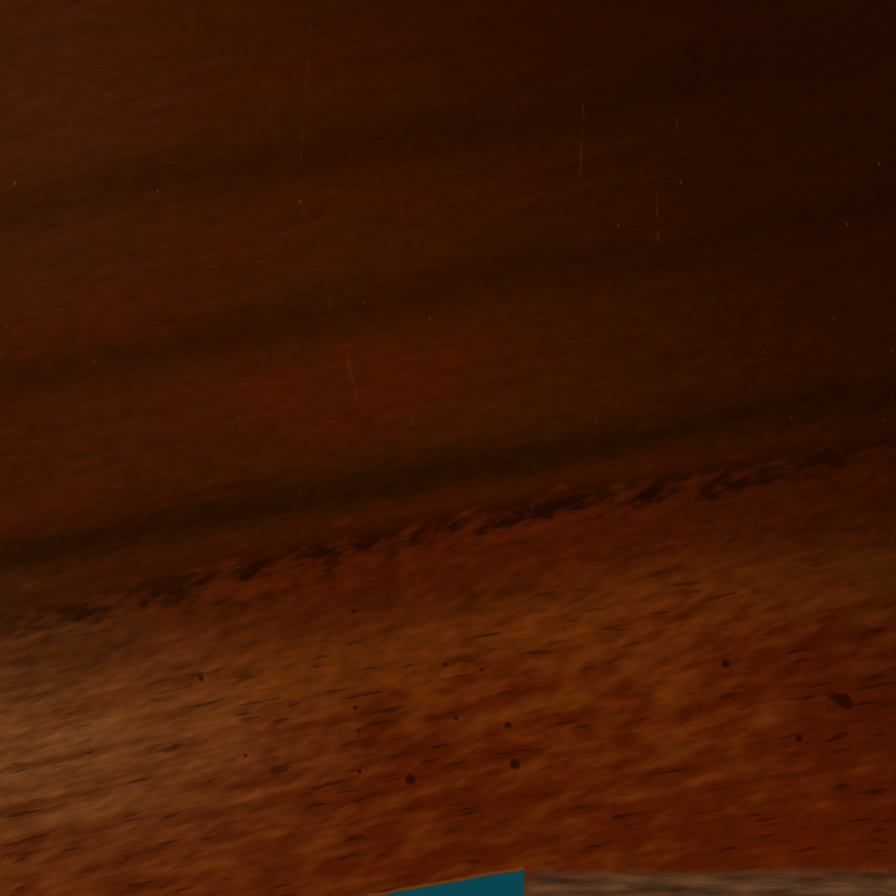
A Shadertoy shader for this texture:

```glsl
const vec3 UMBER = vec3(0.238, 0.088, 0.011);
const vec3 DARK_UMBER = vec3(0.155, 0.045, 0.002);
const vec3 SHADOW = vec3(0.130, 0.052, 0.007);
const vec3 HONEY = vec3(0.365, 0.155, 0.022);
const vec3 RUSSET = vec3(0.310, 0.092, 0.008);
const vec3 HAZE = vec3(0.410, 0.240, 0.110);
const vec3 TEAL = vec3(0.040, 0.270, 0.320);
const vec3 PALE_EDGE = vec3(0.360, 0.245, 0.150);
const float GRAIN_SLOPE = 0.20;
const float GRAIN_BEND = 0.03;
const float FIBRE_CONTRAST = 0.12;
const float FLECK_CONTRAST = 0.24;
const float PORE_CONTRAST = 0.30;
const float SCRATCH_STRENGTH = 0.09;
const vec2 KNOT = vec2(0.94, 0.218);
const int PITS = 14;
const int SCRATCHES = 10;
const int DUST = 30;

float hash(vec2 p) {
    vec3 q = fract(vec3(p.xyx) * 0.1031);
    q += dot(q, q.yzx + 33.33);
    return fract((q.x + q.y) * q.z);
}

vec2 hash2(float n) {
    return vec2(hash(vec2(n, 3.7)), hash(vec2(n, 19.1)));
}

float cornerSlope(vec2 cell, vec2 offset) {
    float angle = 6.2832 * hash(cell);
    return dot(vec2(cos(angle), sin(angle)), offset);
}

float gradientNoise(vec2 p) {
    vec2 i = floor(p), f = p - i;
    vec2 u = f * f * f * (f * (f * 6.0 - 15.0) + 10.0);
    vec2 e = vec2(1.0, 0.0);
    float low = mix(cornerSlope(i, f), cornerSlope(i + e, f - e), u.x);
    float high = mix(cornerSlope(i + e.yx, f - e.yx), cornerSlope(i + 1.0, f - 1.0), u.x);
    return 1.4 * mix(low, high, u.y);
}

float fbm(vec2 p) {
    float sum = 0.0, gain = 0.6;
    for (int i = 0; i < 4; i++) {
        sum += gain * gradientNoise(p);
        p = p * 2.03 + 17.3;
        gain *= 0.5;
    }
    return sum;
}

float band(float v, float centre, float width) {
    float d = (v - centre) / width;
    return exp(-d * d);
}

float segment(vec2 p, vec2 a, vec2 b) {
    vec2 pa = p - a, ba = b - a;
    return length(pa - ba * clamp(dot(pa, ba) / dot(ba, ba), 0.0, 1.0));
}

// Broad bands, red patches, flecks and pores, in coordinates along the grain
vec3 wood(vec2 uv) {
    float bend = GRAIN_BEND * sin(3.1416 * uv.x) * (uv.y - 0.6);
    float v = uv.y - GRAIN_SLOPE * uv.x + bend;
    vec2 g = vec2(uv.x, v);
    vec2 tilted = vec2(uv.x, v - 0.12 * uv.x);
    v += 0.018 * fbm(g * vec2(2.5, 9.0));

    float patches = fbm(g * vec2(3.5, 11.0) + 5.0);
    float fibre = fbm(g * vec2(6.0, 80.0));
    float mottle = fbm(tilted * vec2(18.0, 50.0) + 70.0);
    float fleck = fbm(tilted * vec2(45.0, 105.0) + 40.0);
    float light = 1.0 - smoothstep(0.17, 0.27, v + 0.02 * fibre + 0.02 * mottle);

    vec3 upper = mix(UMBER, RUSSET * 0.85, 0.6 * smoothstep(-0.05, 0.45, patches + 0.4 * mottle));
    float redBelt = band(v, 0.50, 0.05) * band(uv.x, 0.40, 0.22);
    upper = mix(upper, RUSSET * 0.95, redBelt * clamp(0.6 + 1.6 * mottle, 0.0, 1.0));
    float redness = 0.5 * patches + 0.8 * mottle + 0.45 * uv.x - 0.15;
    redness += 0.25 * band(uv.y, 0.09, 0.06) - 0.6 * band(v, 0.19, 0.05);
    vec3 lower = mix(HONEY, RUSSET, smoothstep(-0.30, 0.50, redness));
    vec3 col = mix(upper, lower, light);

    float redSeam = band(v, 0.28, 0.065) * smoothstep(0.0, 0.4, uv.x);
    col = mix(col, RUSSET * 0.93, 0.8 * redSeam);
    col = mix(col, SHADOW, 0.8 * band(v, 0.372, 0.028));
    float seam = band(v + 0.02 * fleck + 0.025 * mottle, 0.310, 0.019);
    col = mix(col, DARK_UMBER * 0.8, seam * clamp(0.6 + 0.9 * mottle + 0.5 * fleck, 0.0, 0.9));
    col = mix(col, SHADOW, 0.45 * band(v, 0.58, 0.028));
    col = mix(col, SHADOW, 0.45 * band(v, 0.765, 0.030));
    float corner = smoothstep(0.9, 1.75, uv.x + 0.9 * uv.y);
    col = mix(col, DARK_UMBER * 0.78, 0.8 * corner);

    float haze = (1.0 - smoothstep(0.0, 0.5, uv.x)) * band(uv.y, 0.16, 0.13);
    col = mix(col, HAZE, clamp(haze * (0.75 + 0.8 * fibre), 0.0, 1.0));
    float sheen = (1.0 - smoothstep(0.0, 0.3, uv.x)) * band(uv.y, 0.84, 0.22);
    col = mix(col, HAZE * 0.85, 0.15 * sheen);

    col *= 1.0 + FIBRE_CONTRAST * fibre * (0.7 + 0.6 * light);
    float zone = 0.55 + 0.45 * band(v, 0.24, 0.20);
    col *= 1.0 - FLECK_CONTRAST * zone * (fleck + 0.5 * mottle);
    float pores = smoothstep(0.28, 0.60, gradientNoise(g * vec2(24.0, 170.0) + 9.0));
    pores *= smoothstep(-0.1, 0.3, mottle + 0.5 * patches);
    return col * (1.0 - PORE_CONTRAST * pores * (0.25 + 0.75 * light));
}

// Worm holes, hairline scratches and dust
vec3 addWear(vec3 col, vec2 uv, float px) {
    vec2 k = uv - KNOT;
    float knot = length(vec2(k.x, 1.4 * (k.y + 0.4 * k.x))) + 0.007 * fbm(uv * 70.0);
    col = mix(col, DARK_UMBER * 0.7, 0.8 * (1.0 - smoothstep(0.008, 0.016, knot)));
    float ragged = 0.001 * gradientNoise(uv * 180.0);
    for (int i = 0; i < PITS; i++) {
        vec2 r = hash2(float(i) + 2.0);
        vec2 d = uv - vec2(0.22 + 0.72 * r.x, 0.12 + 0.21 * r.y);
        float size = 0.0010 + 0.004 * pow(hash(r * 91.0), 4.0);
        float hole = 1.0 - smoothstep(size - px, size + 0.002 + px, length(d) + ragged);
        col = mix(col, DARK_UMBER * 0.7, 0.75 * hole);
    }
    for (int i = 0; i < SCRATCHES; i++) {
        vec2 r = hash2(float(i) + 50.0);
        vec2 a = vec2(0.30 + 0.58 * r.x, 0.55 + 0.35 * r.y);
        float reach = 0.015 + 0.16 * pow(hash(r * 73.0), 4.0);
        float d = segment(uv, a, a + reach * vec2(0.4 * (r.y - 0.6), 1.0));
        float line = 1.0 - smoothstep(0.0, 0.0015 + px, d);
        float worn = smoothstep(-0.4, 0.4, gradientNoise(uv * vec2(9.0, 60.0)));
        col += SCRATCH_STRENGTH * line * worn * (0.3 + 0.5 * r.x) * vec3(1.0, 0.75, 0.45);
    }
    for (int i = 0; i < DUST; i++) {
        vec2 r = hash2(float(i) + 120.0);
        float d = length((uv - vec2(r.x, 0.25 + 0.6 * r.y)) * vec2(1.0, 0.6));
        col += 0.13 * r.y * (1.0 - smoothstep(0.0, 0.0012 + px, d)) * vec3(1.0, 0.8, 0.5);
    }
    return col;
}

// Teal paper corner and worn pale strip along the bottom
vec3 addBottomEdge(vec3 col, vec2 uv, float px) {
    float rough = 0.006 * fbm(uv * vec2(30.0, 8.0));
    float strip = 1.0 - smoothstep(-0.012, 0.008, uv.y - 0.029 - rough);
    strip *= smoothstep(0.57, 0.60, uv.x);
    vec3 worn = PALE_EDGE * (0.9 + 0.7 * fbm(uv * vec2(12.0, 70.0)));
    col = mix(col, worn, 0.85 * strip);
    float top = 0.18 * (uv.x - 0.42) + 0.3 * rough;
    float side = 1.0 - smoothstep(-px, px, uv.x - 0.585);
    float rim = side * step(0.41, uv.x) * (1.0 - smoothstep(0.002, 0.004 + px, uv.y - top));
    col = mix(col, HAZE, 0.8 * rim);
    return mix(col, TEAL, side * (1.0 - smoothstep(-px, px, uv.y - top)));
}

void mainImage(out vec4 fragColor, in vec2 fragCoord) {
    vec2 uv = fragCoord / iResolution.xy;
    float px = 1.0 / iResolution.y;
    vec3 col = addWear(wood(uv), uv, px);
    fragColor = vec4(clamp(addBottomEdge(col, uv, px), 0.0, 1.0), 1.0);
}
```
